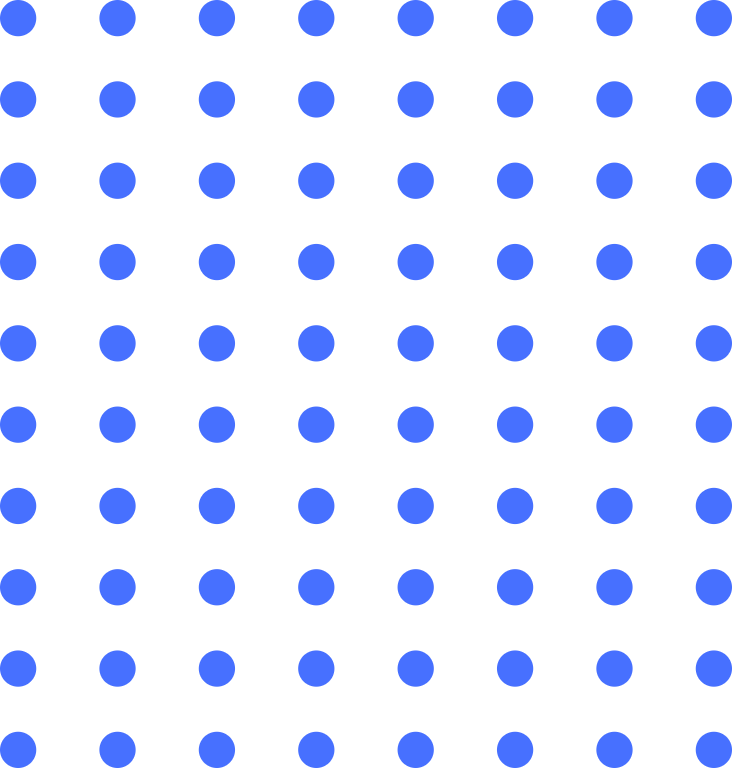
Give the GLSL for this pattern, as a Shadertoy shader.

```glsl
const vec2 DOT_COUNT = vec2(8.0, 10.0);   // columns, rows
const float DOT_RADIUS = 0.0236;          // in canvas heights
const vec3 PAPER_COLOR = vec3(1.0);
const vec3 DOT_COLOR = vec3(0.28, 0.44, 1.0);

// Signed distance to the nearest dot; the outer dots touch the canvas edges
float dotGridDistance(vec2 p, vec2 canvasSize) {
    vec2 pitch = (canvasSize - 2.0 * DOT_RADIUS) / (DOT_COUNT - 1.0);
    vec2 cell = floor((p - DOT_RADIUS) / pitch + 0.5);
    cell = clamp(cell, vec2(0.0), DOT_COUNT - 1.0);
    vec2 center = DOT_RADIUS + cell * pitch;
    return length(p - center) - DOT_RADIUS;
}

void mainImage(out vec4 fragColor, in vec2 fragCoord) {
    // Canvas height is one unit
    float pixelSize = 1.0 / iResolution.y;
    vec2 p = fragCoord * pixelSize;
    vec2 canvasSize = iResolution.xy * pixelSize;

    // Coverage smoothed over one pixel
    float distanceToDot = dotGridDistance(p, canvasSize);
    float coverage = clamp(0.5 - distanceToDot / pixelSize, 0.0, 1.0);

    fragColor = vec4(mix(PAPER_COLOR, DOT_COLOR, coverage), 1.0);
}
```
